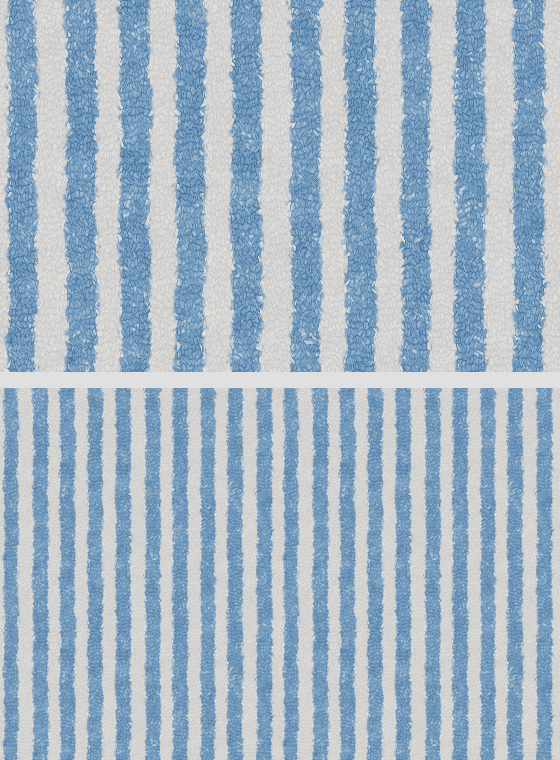
Top: one tile. Bottom: repeated 2 by 2.
Give the GLSL for this pattern, as a WebGL 2 fragment shader.

```glsl
#version 300 es
precision highp float;
// Worn terry cloth with ten uneven blue stripes on off-white pile.
uniform vec2 u_resolution;
out vec4 fragColor;

const float TAU = 6.28319;

vec3 hash(vec2 p) {
  vec3 q = fract(p.xyx * vec3(0.1031, 0.1030, 0.0973));
  q += dot(q, q.yzx + 33.33);
  return fract((q.xxy + q.yzz) * q.zyx);
}

// Wrapping cellular noise: nearest distance, gap to the second, two cell values.
vec4 cells(vec2 uv, vec2 count) {
  vec2 p = uv * count, base = floor(p), id = vec2(0.0);
  float near = 9.0, second = 9.0;
  for (int y = -1; y <= 1; y++)
    for (int x = -1; x <= 1; x++) {
      vec2 c = base + vec2(x, y);
      vec3 h = hash(mod(c, count) + 0.37 * count.yx);
      float d = length(c + 0.1 + 0.8 * h.xy - p);
      if (d < near) {
        second = near;
        near = d;
        id = vec2(h.z, fract(h.z * 17.0 + h.x * 5.0));
      } else second = min(second, d);
    }
  return vec4(near, second - near, id);
}

// Slow drift of a stripe edge along the cloth.
float wobble(float y, float phase) {
  return 0.016 * sin(TAU * (2.0 * y + phase))
       + 0.013 * sin(TAU * (5.0 * y + 3.1 * phase))
       + 0.010 * sin(TAU * (13.0 * y + 7.3 * phase));
}

void main() {
  vec2 uv = gl_FragCoord.xy / u_resolution;

  // Pile leans in irregular waves.
  vec2 lean = uv;
  lean.x += 0.0030 * sin(TAU * (13.0 * uv.y + 6.0 * uv.x) + 2.0 * sin(TAU * 11.0 * uv.x))
          + 0.0015 * sin(TAU * (29.0 * uv.y - 17.0 * uv.x));
  lean.y += 0.0040 * sin(TAU * (23.0 * uv.x + 3.0 * uv.y));
  vec4 strand = cells(lean, vec2(170.0, 52.0));
  vec4 fuzz = cells(lean + 0.31, vec2(230.0, 96.0));
  float body = smoothstep(0.0, 0.45, strand.y);
  float fine = smoothstep(0.0, 0.5, fuzz.y);

  // Stripe with its own position, width, wear and frayed edges.
  float x = uv.x * 10.0;
  float stripe = mod(floor(x), 10.0);
  vec3 h = hash(vec2(stripe * 3.7 + 1.0, 8.0));
  float fray = 0.13 * (strand.z - 0.5) * body + 0.06 * (fuzz.z - 0.5) * fine;
  float across = fract(x) - 0.43 - 0.08 * (h.x - 0.5) + fray;
  float side = across < 0.0 ? 0.0 : 0.4;
  float halfWidth = 0.242 + 0.025 * h.y + wobble(uv.y, h.z + side);
  float blue = 1.0 - smoothstep(-0.035, 0.035, abs(across) - halfWidth);

  // Broad patches of fading gather the bare flecks.
  vec4 patches = cells(lean, vec2(24.0, 13.0));
  float worn = (1.0 - smoothstep(0.1, 0.7, patches.x)) * step(0.45, patches.z);
  vec4 fleck = cells(lean + 0.17, vec2(165.0, 90.0));
  float chance = 0.012 + (0.03 + 0.20 * h.z) * worn;
  float bare = smoothstep(0.0, 0.03, chance - fleck.z)
             * (1.0 - smoothstep(0.25, 0.6, fleck.x));

  // Dyed pile, dark between strands and pale at their tips.
  float cloud = 0.5 + 0.25 * sin(TAU * (3.0 * uv.y + 4.0 * uv.x) + 2.0 * sin(TAU * 2.0 * uv.y))
              + 0.25 * sin(TAU * (7.0 * uv.y - 5.0 * uv.x));
  float tone = 0.04 + 0.26 * body + 0.34 * strand.w * body
             + 0.22 * fuzz.w * fine + 0.10 * fine + 0.12 * cloud + 0.10 * worn;
  vec3 dyed = mix(vec3(0.27, 0.44, 0.60), vec3(0.45, 0.61, 0.75), smoothstep(0.0, 0.5, tone));
  dyed = mix(dyed, vec3(0.67, 0.75, 0.82), smoothstep(0.45, 1.1, tone));

  // Undyed pile with soft shadows and a faint warm cast.
  float light = 0.775 + 0.045 * body + 0.03 * fine + 0.025 * strand.w * body + 0.015 * cloud;
  vec3 undyed = light * vec3(1.0, 0.998, 0.988);

  vec3 color = mix(dyed, vec3(0.80, 0.83, 0.85), 0.85 * bare);
  fragColor = vec4(mix(undyed, color, blue), 1.0);
}
```
